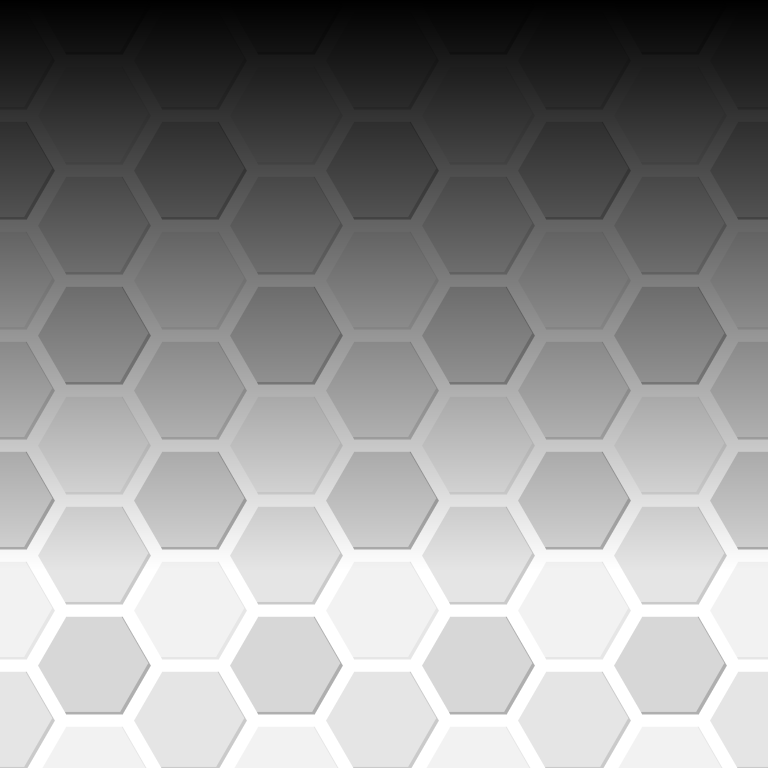
This pattern is drawn by a Shadertoy shader. Its source:

```glsl
// Signed distance to a flat-topped hexagon with inner radius r
float hexagon(vec2 p, float r) {
    p = abs(p);
    return max(p.y, dot(p, vec2(0.866, 0.5))) - r;
}

float coverage(float d) {
    return clamp(0.5 - d * iResolution.y, 0.0, 1.0);
}

void mainImage(out vec4 fragColor, in vec2 fragCoord) {
    vec2 uv = fragCoord / iResolution.y;
    float radius = 0.0636;

    // Two interleaved grids form the honeycomb; keep the nearer cell
    vec2 pitch = vec2(0.25, 0.1432);
    vec2 p = uv - vec2(0.123, 0.5629);
    vec2 idA = floor(p / pitch + 0.5);
    vec2 idB = floor(p / pitch);
    vec2 a = p - idA * pitch;
    vec2 b = p - (idB + 0.5) * pitch;
    bool useA = hexagon(a, radius) < hexagon(b, radius);
    vec2 cell = useA ? a : b;

    // Three tones cycle up each column
    float row = useA ? idA.y : idB.y + 2.0;
    float tone = 0.843 + 0.0535 * mod(row, 3.0);

    // Vertical fade, white in the lowest quarter
    float fade = clamp((1.0 - uv.y) / 0.742, 0.0, 1.0);

    // The shifted face leaves a darker rim at the lower right
    float hole = coverage(hexagon(cell, radius));
    float face = coverage(hexagon(cell - vec2(-0.0033, 0.0033), radius));
    float shade = mix(1.0, mix(2.0 * tone - 1.0, tone, face), hole);

    fragColor = vec4(vec3(fade * shade), 1.0);
}
```
